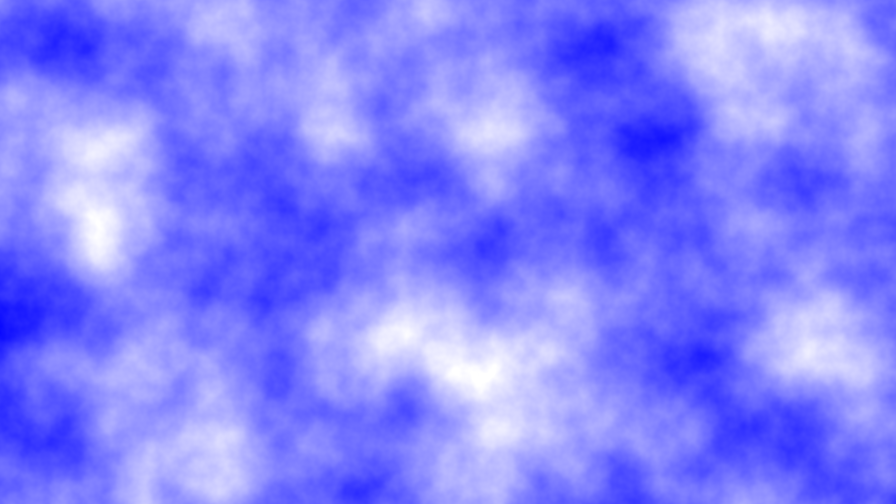
This texture is drawn by a Shadertoy shader. Its source:

```glsl
const vec3 DEEP_BLUE = vec3(0.0, 0.0, 1.0);
const vec3 CLOUD_WHITE = vec3(1.0);
const float CELLS_PER_HEIGHT = 3.2;
const int DETAIL_OCTAVES = 5;
const float GAIN = 0.5;
const float MEAN_TONE = 0.505;
const float CONTRAST = 0.66;
const float DRIFT_ANGLE = -0.66;   // bands fall towards the right
const float DRIFT_STRETCH = 1.4;
const vec2 OCTAVE_SHIFT = vec2(17.3, 9.7);
const float TAU = 6.2831853;

// Unit gradient at a lattice point, from an integer hash
vec2 gradientAt(vec2 cell) {
    uvec2 k = uvec2(ivec2(cell) + 4096);
    uint h = k.x * 1597334677u ^ k.y * 3812015801u;
    h = (h ^ (h >> 15)) * 2246822519u;
    h = (h ^ (h >> 13)) * 3266489917u;
    h ^= h >> 16;
    float angle = TAU * float(h & 65535u) / 65536.0;
    return vec2(cos(angle), sin(angle));
}

float gradientNoise(vec2 p) {
    vec2 cell = floor(p);
    vec2 f = p - cell;
    vec2 fade = f * f * f * (f * (f * 6.0 - 15.0) + 10.0);
    vec2 e = vec2(0.0, 1.0);
    float a = dot(gradientAt(cell), f);
    float b = dot(gradientAt(cell + e.yx), f - e.yx);
    float c = dot(gradientAt(cell + e.xy), f - e.xy);
    float d = dot(gradientAt(cell + e.yy), f - e.yy);
    return mix(mix(a, b, fade.x), mix(c, d, fade.x), fade.y);
}

// Broad slanted banks of cloud
float cloudBanks(vec2 p) {
    float c = cos(DRIFT_ANGLE);
    float s = sin(DRIFT_ANGLE);
    vec2 along = vec2(dot(p, vec2(c, s)), dot(p, vec2(-s, c)));
    return gradientNoise(along * vec2(1.0 / DRIFT_STRETCH, 1.0));
}

// Finer wisps, each octave half as large and half as strong
float cloudDetail(vec2 p) {
    float sum = 0.0;
    float amplitude = GAIN;
    for (int i = 0; i < DETAIL_OCTAVES; i++) {
        p = p * 2.0 + OCTAVE_SHIFT;
        sum += amplitude * gradientNoise(p);
        amplitude *= GAIN;
    }
    return sum;
}

void mainImage(out vec4 fragColor, in vec2 fragCoord) {
    vec2 p = fragCoord / iResolution.y * CELLS_PER_HEIGHT;
    float density = cloudBanks(p) + cloudDetail(p);
    float tone = clamp(MEAN_TONE + CONTRAST * density, 0.0, 1.0);
    fragColor = vec4(mix(DEEP_BLUE, CLOUD_WHITE, tone), 1.0);
}
```
